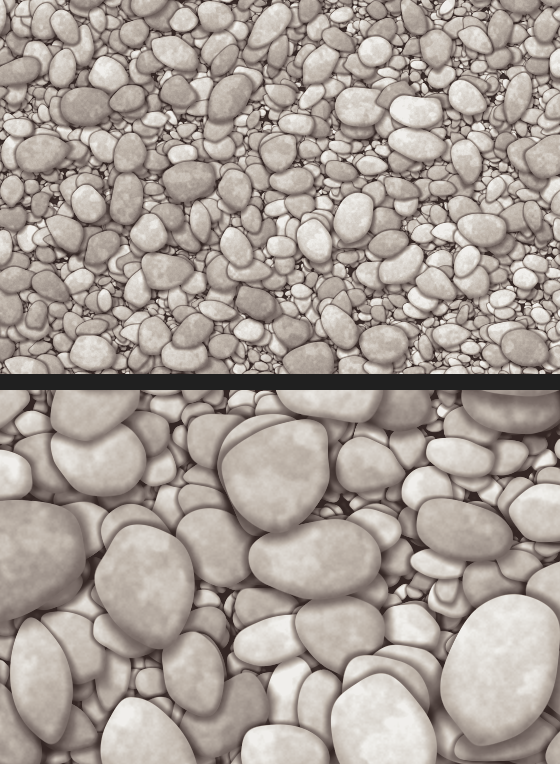
Top, the full canvas; bottom, a detail of the centre.
A WebGL 1 fragment shader for this texture:

```glsl
precision highp float;

// A beach of pale rounded pebbles under soft daylight from the upper left.
// Layers of jittered, egg-shaped stones are laid from tiny to large; each one
// shades what lies beneath it, and the final tone is mapped to warm greys.

uniform vec2 u_resolution;

const int LAYERS = 7;
const float SMALLEST_CELL = 0.020;
const float LAYER_GROWTH = 1.33;
const float GAP_TONE = 0.20;
const vec2 LIGHT = vec2(-0.45, 0.89);

const vec3 GAP_BROWN = vec3(0.20, 0.15, 0.14);
const vec3 SHADE_BROWN = vec3(0.49, 0.44, 0.42);
const vec3 STONE_GREY = vec3(0.75, 0.71, 0.67);
const vec3 CHALK = vec3(0.94, 0.935, 0.92);

vec4 hash4(vec2 p) {
  vec4 q = fract(p.xyxy * vec4(0.1031, 0.1030, 0.0973, 0.1099));
  q += dot(q, q.wzxy + 33.33);
  return fract((q.xxyz + q.yzzw) * q.zywx);
}

float noise(vec2 p) {
  vec2 i = floor(p);
  vec2 f = fract(p);
  f = f * f * (3.0 - 2.0 * f);
  float low = mix(hash4(i).x, hash4(i + vec2(1.0, 0.0)).x, f.x);
  float high = mix(hash4(i + vec2(0.0, 1.0)).x, hash4(i + 1.0).x, f.x);
  return mix(low, high, f.y);
}

float fbm(vec2 p) {
  return 0.5 * noise(p) + 0.3 * noise(p * 2.1 + 7.0) + 0.2 * noise(p * 4.3 + 19.0);
}

vec2 rotate(vec2 p, float angle) {
  float c = cos(angle);
  float s = sin(angle);
  return vec2(c * p.x + s * p.y, c * p.y - s * p.x);
}

// Approximate signed distance to an uneven egg with the given half axes.
float eggDistance(vec2 p, vec2 axes, float taper, vec2 seed) {
  p.y *= 1.0 + taper * clamp(p.x / axes.x, -1.3, 1.3);
  vec2 q = p / axes;
  float wobble = 1.0 + 0.30 * (noise(q * 1.3 + seed) - 0.5);
  float k = length(q) * wobble;
  return k * (k - 1.0) / max(length(q / axes) * wobble, 0.001);
}

// Tone of a stone's face: domed light, chalky patches, grain and a dark rim.
float stoneFace(vec2 p, vec2 offset, float depth, float radius, float base, vec2 seed) {
  float lit = dot(offset, LIGHT) / radius;
  float patches = smoothstep(0.48, 0.68, fbm(p * 32.0 + seed));
  float grain = fbm(p * 130.0 + seed) - 0.5;
  float tone = base + 0.07 * clamp(lit, -1.3, 1.3) + 0.09 * patches + 0.13 * grain;
  float rim = 1.0 - smoothstep(0.0, 0.32 * radius, depth);
  float shaded = 0.5 - 0.5 * clamp(lit, -1.0, 1.0);
  return tone * (1.0 - rim * mix(0.06, 0.34, shaded));
}

// Lays one layer of stones, with contact shadows, over the tone below.
float layStones(float below, vec2 p, float cell, float presence, float layer, float pixel) {
  float tone = below;
  vec2 home = floor(p / cell);
  for (int y = -1; y <= 1; y++) {
    for (int x = -1; x <= 1; x++) {
      vec2 id = home + vec2(float(x), float(y));
      vec4 place = hash4(id + layer * 37.0 + 11.0);
      vec4 form = hash4(id + layer * 53.0 + 171.0);
      if (place.z > presence) continue;

      vec2 offset = p - (id + mix(vec2(0.12), vec2(0.88), place.xy)) * cell;
      float lean = 2.0 * place.w - 1.0;
      float angle = 1.6 * lean * abs(lean) - 0.12;
      float major = cell * mix(0.42, 0.64, form.x);
      vec2 axes = major * vec2(1.0, mix(0.52, 0.90, form.y));
      vec2 seed = 40.0 * form.zw;
      float d = eggDistance(rotate(offset, angle), axes, 0.5 * (form.z - 0.5), seed);

      float reach = 0.24 * axes.y + 0.002;
      float side = dot(normalize(offset + 0.00001), LIGHT);
      float shadow = 1.0 - smoothstep(0.0, reach * (1.0 - 0.4 * side), d);
      tone *= 1.0 - 0.48 * shadow;

      float cover = 1.0 - smoothstep(-0.7 * pixel, 0.7 * pixel, d);
      if (cover > 0.0) {
        float base = mix(0.60, 0.85, form.w);
        tone = mix(tone, stoneFace(p, offset, -d, axes.y, base, seed), cover);
      }
    }
  }
  return tone;
}

vec3 pebbleColour(float tone) {
  vec3 colour = mix(GAP_BROWN, SHADE_BROWN, smoothstep(0.12, 0.46, tone));
  colour = mix(colour, STONE_GREY, clamp((tone - 0.44) / 0.27, 0.0, 1.0));
  return mix(colour, CHALK, clamp((tone - 0.71) / 0.225, 0.0, 1.0));
}

void main() {
  vec2 p = gl_FragCoord.xy / u_resolution.y;
  float pixel = 1.0 / u_resolution.y;
  float tone = GAP_TONE;
  float cell = SMALLEST_CELL;
  for (int i = 0; i < LAYERS; i++) {
    float layer = float(i);
    float presence = mix(1.0, 0.42, layer / float(LAYERS - 1));
    tone = layStones(tone, p + layer * 0.37 + 1.0, cell, presence, layer, pixel);
    cell *= LAYER_GROWTH;
  }
  tone *= 0.97 + 0.05 * p.x;
  gl_FragColor = vec4(pebbleColour(tone), 1.0);
}
```
